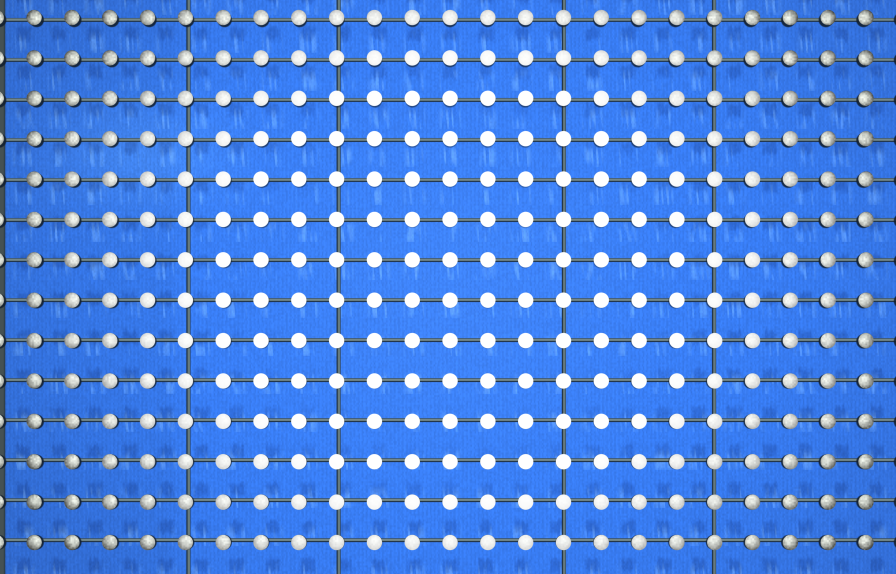
Reproduce this pattern procedurally as a WebGL 2 fragment shader.

```glsl
#version 300 es
precision highp float;
// Pale round beads strung on a metal rod lattice before a glossy blue panel.
uniform vec2 u_resolution;
out vec4 fragColor;

const vec2 pitch = vec2(0.06587, 0.07035);
const vec2 firstBead = vec2(0.0595, 0.0549);
const vec2 center = vec2(0.79, 0.5);

float hash(vec2 p) {
    vec3 q = fract(p.xyx * vec3(0.1031, 0.1030, 0.0973));
    q += dot(q, q.yzx + 33.33);
    return fract((q.x + q.y) * q.z);
}

float noise(vec2 p) {
    vec2 i = floor(p), f = fract(p);
    f = f * f * (3.0 - 2.0 * f);
    return mix(mix(hash(i), hash(i + vec2(1, 0)), f.x),
               mix(hash(i + vec2(0, 1)), hash(i + vec2(1, 1)), f.x), f.y);
}

// Nearest lattice point to p
vec2 nearestBead(vec2 p) {
    return firstBead + pitch * round((p - firstBead) / pitch);
}

// Rod seen from the side: dark rims around a lighter core
vec3 drawRod(vec3 under, float d, float halfWidth, float aa, float lit) {
    float body = 1.0 - smoothstep(halfWidth - aa, halfWidth + aa, abs(d));
    float core = 1.0 - smoothstep(0.25, 0.95, abs(d / halfWidth - 0.2));
    vec3 metal = mix(vec3(0.13, 0.20, 0.27), vec3(0.45, 0.53, 0.54) * lit, core);
    return mix(under, metal, body);
}

vec3 panel(vec2 p) {
    vec2 off = p - center;
    float falloff = dot(off * vec2(0.95, 1.1), off * vec2(0.95, 1.1));
    vec3 col = mix(vec3(0.22, 0.49, 0.96), vec3(0.20, 0.43, 0.84), smoothstep(0.12, 0.9, falloff));
    col *= 1.0 - 0.04 * smoothstep(0.33, 0.28, p.x);

    // Soft sheen at the left and a broad glow in the middle
    vec2 glow = (p - vec2(0.25, 0.73)) / vec2(0.15, 0.09);
    col += vec3(0.05, 0.06, 0.04) * exp(-dot(glow, glow));
    col += vec3(0.03, 0.03, 0.02) * exp(-9.0 * dot(off, off));

    // Ragged bead reflections, drawn inward by parallax
    vec2 mirrored = center + off / 0.94;
    vec2 r = mirrored - nearestBead(mirrored);
    float ragged = noise(p * vec2(260.0, 45.0));
    float patchMask = smoothstep(0.020, 0.010, abs(r.x) + 0.005 * ragged)
                    * smoothstep(0.022, 0.009, abs(r.y) + 0.009 * ragged);
    col *= 1.0 - vec3(0.17, 0.15, 0.12) * patchMask * smoothstep(0.02, 0.25, falloff);

    // Pale upright streaks hanging below the reflections
    float streak = noise(vec2(p.x * 230.0 + p.y * 16.0, p.y * 26.0));
    float hang = smoothstep(0.026, 0.008, abs(r.x)) * smoothstep(0.028, 0.006, abs(r.y + 0.018));
    col += vec3(0.13, 0.12, 0.06) * hang * smoothstep(0.42, 0.9, streak);

    // Fine vertical ribs and grain
    col *= 1.0 + 0.025 * cos(p.x * 900.0) + 0.09 * (noise(p * vec2(420.0, 300.0)) - 0.5);
    return col;
}

void main() {
    vec2 p = gl_FragCoord.xy / u_resolution.y;
    float aa = 0.7 / u_resolution.y;
    vec3 col = panel(p);
    vec2 bead = nearestBead(p);
    vec2 fromCenter = bead - center;
    float reach = length(fromCenter * vec2(1.0, 1.15));

    // Upright bars at selected columns
    int barColumns[5] = int[5](-1, 4, 8, 14, 18);
    for (int i = 0; i < 5; i++) {
        float x = firstBead.x + pitch.x * float(barColumns[i]);
        x = mix(x, center.x, 0.007) + 0.002;
        col = drawRod(col, p.x - x, i == 0 ? 0.008 : 0.0036, aa, i == 0 ? 0.6 : 0.9);
    }

    // Level rods behind every row
    float rodY = mix(bead.y, center.y, 0.009);
    col = drawRod(col, p.y - rodY, 0.0034, aa, 1.0);

    // Dark crescent showing on the inward, lower side
    vec2 shade = p - bead + fromCenter * vec2(0.006, 0.005) + vec2(0.0, 0.0018);
    float crescent = 1.0 - smoothstep(0.0122 - aa, 0.0130 + aa, length(shade));
    col = mix(col, vec3(0.07, 0.12, 0.18), crescent * (0.3 + 0.6 * smoothstep(0.15, 0.7, reach)));

    // Beads: flat white in the middle, dimmer and rounder outward
    vec2 s = (p - bead) / 0.0134;
    vec3 normal = vec3(s, sqrt(max(0.0, 1.0 - dot(s, s))));
    vec3 light = normalize(vec3(-fromCenter * 0.5 + vec2(0.0, 0.15), 0.9));
    float diffuse = max(dot(normal, light), 0.0);
    float speckle = noise(p * 330.0) - 0.5;
    float dim = smoothstep(0.38, 0.85, reach);
    float rounded = 0.38 + 0.56 * pow(diffuse, 1.3) + 0.2 * speckle;
    vec3 beadColor = mix(vec3(1.0), vec3(0.95, 0.97, 0.93) * rounded, dim);
    float disc = 1.0 - smoothstep(0.0134 - aa, 0.0134 + aa, length(p - bead));
    col = mix(col, beadColor, disc);

    fragColor = vec4(clamp(col, 0.0, 1.0), 1.0);
}
```
